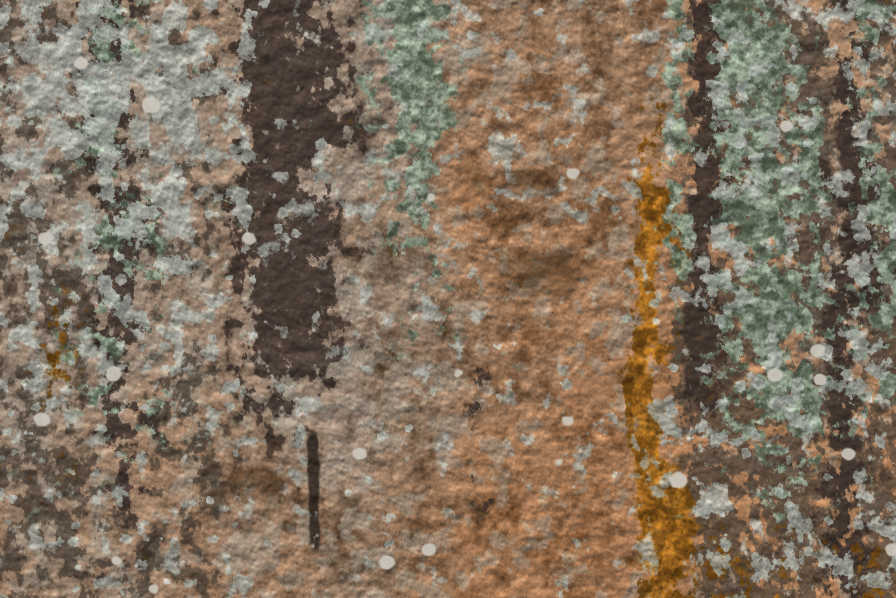
This texture is drawn by a Shadertoy shader. Its source:

```glsl
// Weathered sandstone face: warm grainy rock crossed by vertical stains of
// soot, ochre and green lichen, with pale crusts and a few white dots.
// Layered fbm gives the stains ragged edges and the grain its relief.

float hash(vec2 p) {
    return fract(sin(dot(p, vec2(127.1, 311.7))) * 43758.545);
}

float noise(vec2 p) {
    vec2 i = floor(p), f = fract(p);
    f = f * f * (3.0 - 2.0 * f);
    return mix(mix(hash(i), hash(i + vec2(1, 0)), f.x),
               mix(hash(i + vec2(0, 1)), hash(i + vec2(1, 1)), f.x), f.y);
}

float fbm(vec2 p) {
    float sum = 0.0, amp = 0.5;
    for (int i = 0; i < 5; i++) {
        sum += amp * noise(p);
        p = mat2(1.6, 1.2, -1.2, 1.6) * p + 7.3;
        amp *= 0.56;
    }
    return sum / 1.08;
}

// Rock surface height, from broad lumps to sand grains
float height(vec2 p) {
    return 0.5 * fbm(p * vec2(9.0, 13.0)) + 0.5 * fbm(p * vec2(38.0, 46.0) + 3.0);
}

// Soft vertical band around x
float band(float x, float center, float width) {
    float d = (x - center) / width;
    return exp(-d * d);
}

// Ragged coverage: a density broken up by a noise value
float ragged(float density, float n) {
    return smoothstep(-0.08, 0.1, density - smoothstep(0.22, 0.78, n));
}

// Scattered round crusts, one at most per cell
float spots(vec2 p, float scale, float share, float wobble) {
    vec2 q = p * scale, id = floor(q);
    vec2 center = 0.5 + 0.4 * (vec2(hash(id + 5.1), hash(id + 9.7)) - 0.5);
    float radius = mix(0.12, 0.28, hash(id + 2.3));
    float d = length((fract(q) - center) * vec2(1.0, 1.15));
    d += wobble * (noise(q * 7.0) - 0.5);
    return (1.0 - smoothstep(radius - 0.06, radius + 0.03, d)) * step(hash(id + 0.4), share);
}

// Shaded pocket, darkest beneath its upper rim
float hollow(vec2 p, vec2 center, vec2 size) {
    vec2 q = (p - center) / size;
    float d = length(q) + 0.9 * (fbm(p * 22.0) - 0.5);
    return (1.0 - smoothstep(0.65, 1.0, d)) * smoothstep(-1.3, 0.7, q.y + 0.5 * q.x);
}

void mainImage(out vec4 fragColor, in vec2 fragCoord) {
    vec2 p = fragCoord / iResolution.y;
    float y = p.y;
    float broad = fbm(p * vec2(5.0, 3.0));
    float patchy = fbm(p * vec2(20.0, 14.0) + 11.0);
    float fine = fbm(p * vec2(58.0, 50.0) + 23.0);
    float mixed = 0.45 * patchy + 0.55 * fine;
    float x = p.x + 0.09 * (broad - 0.5) + 0.05 * (patchy - 0.5);

    // Bare rock: grey-tan on the left, orange toward the middle and the foot
    float warm = smoothstep(0.55, 0.95, x) * 0.7 + 0.55 * (1.0 - smoothstep(0.05, 0.45, y));
    warm = clamp(warm + 1.2 * (broad - 0.5), 0.0, 1.0);
    vec3 pale = mix(vec3(0.62, 0.54, 0.47), vec3(0.67, 0.49, 0.35), warm);
    vec3 deep = mix(vec3(0.37, 0.31, 0.26), vec3(0.45, 0.30, 0.18), warm);
    vec3 col = mix(deep, pale, smoothstep(0.25, 0.62, mixed));
    col = mix(col, vec3(0.62, 0.59, 0.54), 0.5 * ragged(0.42 - 0.25 * warm, fbm(p * 31.0 + 40.0)));

    // Grey-brown weathering on the left and the far right
    float leftSide = 1.0 - smoothstep(0.3, 0.5, x);
    float rightSide = smoothstep(1.08, 1.19, x);
    col = mix(col, vec3(0.32, 0.28, 0.24), 0.75 * ragged(0.42 * leftSide + 0.7 * rightSide, mixed));

    // Dark water stains
    float soot = 0.95 * band(x, 0.48, 0.085) * smoothstep(0.12, 0.5, y);
    soot += 0.75 * band(x, 0.20 + 0.04 * (0.5 - y), 0.055) * smoothstep(0.02, 0.25, y);
    soot += 0.95 * band(x, 1.19, 0.032) * smoothstep(0.15, 0.5, y);
    soot += 0.7 * band(x, 1.41, 0.055);
    soot += 0.4 * band(x, 0.80, 0.03) * band(y, 0.28, 0.14);
    col = mix(col, vec3(0.24, 0.195, 0.175), 0.82 * ragged(soot, mixed));
    float drip = band(p.x + 0.012 * (patchy - 0.5), 0.525, 0.011)
               * smoothstep(0.04, 0.12, y) * (1.0 - smoothstep(0.26, 0.3, y));
    col = mix(col, vec3(0.17, 0.14, 0.12), 0.85 * smoothstep(0.25, 0.7, drip + 0.5 * (fine - 0.5)));

    // Ochre streak, with a little rust at the left edge
    float ochre = 0.95 * band(x, 1.095, 0.034) * (1.0 - smoothstep(0.68, 0.92, y));
    ochre += 0.5 * band(x, 0.09, 0.04) * band(y, 0.38, 0.09);
    ochre += 0.3 * rightSide * (1.0 - smoothstep(0.0, 0.25, y));
    vec3 ochreColor = mix(vec3(0.43, 0.27, 0.06), vec3(0.74, 0.48, 0.13), smoothstep(0.3, 0.65, fine));
    col = mix(col, ochreColor, 0.85 * ragged(ochre, mixed));

    // Green lichen curtains
    float lean = 0.08 * (0.5 - y);
    float green = 0.78 * band(x, 0.68, 0.065) * smoothstep(0.5, 0.95, y);
    green += 0.3 * band(x, 0.72, 0.06) * smoothstep(0.2, 0.5, y);
    green += 0.8 * band(x, 1.29 + lean, 0.075) * smoothstep(0.0, 0.4, y);
    green += 0.6 * band(x, 1.13, 0.025) * smoothstep(0.4, 0.75, y);
    green += 0.5 * band(x, 1.46, 0.05) * smoothstep(0.05, 0.4, y);
    green += 0.42 * band(x, 0.20, 0.09) * smoothstep(0.08, 0.4, y);
    vec3 greenColor = mix(vec3(0.33, 0.39, 0.32), vec3(0.60, 0.67, 0.59), smoothstep(0.3, 0.65, fbm(p * 75.0)));
    col = mix(col, greenColor, 0.88 * ragged(green, 0.35 * patchy + 0.65 * fbm(p * 52.0 + 61.0)));

    // Pale crusts, thick at the upper left
    float crust = 0.5 * leftSide * smoothstep(0.2, 0.95, y) + 0.14 * rightSide + 0.08;
    vec3 crustColor = vec3(0.66, 0.68, 0.65) + 0.25 * (fine - 0.5);
    col = mix(col, crustColor, 0.8 * ragged(crust, fbm(p * 34.0 + 83.0)));
    col = mix(col, crustColor, 0.8 * spots(p, 27.0, 0.05 + 0.3 * leftSide, 0.25));

    // Pockets in the rock
    float pocket = hollow(p, vec2(0.89, 0.69), vec2(0.05, 0.035));
    pocket += hollow(p, vec2(0.90, 0.54), vec2(0.09, 0.055));
    pocket += hollow(p, vec2(0.42, 0.19), vec2(0.06, 0.05));
    col = mix(col, vec3(0.29, 0.20, 0.12), 0.65 * min(pocket, 1.0));

    // Grain relief, lit from above
    float slope = height(p) - height(p + vec2(-0.002, 0.005));
    col *= clamp(1.0 + 2.6 * slope, 0.55, 1.4);
    col *= 0.94 + 0.25 * (fbm(p * 130.0) - 0.4);

    // White dots
    col = mix(col, vec3(0.80, 0.78, 0.74), 0.9 * spots(p + 0.37, 17.0, 0.045, 0.06));
    fragColor = vec4(clamp(col, 0.0, 1.0), 1.0);
}
```
